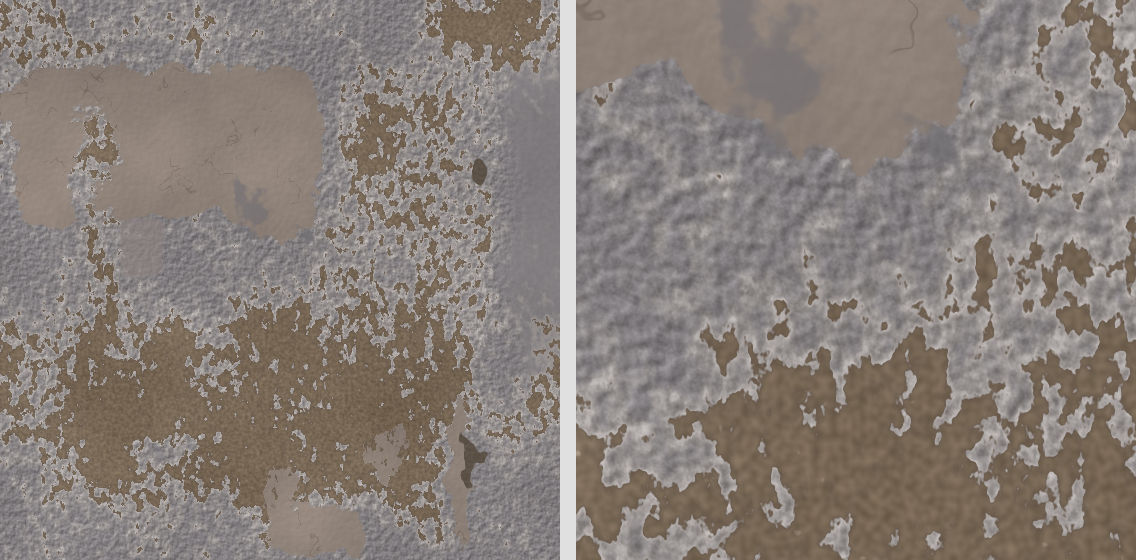
Left: the whole. Right: its middle third, enlarged.
Reproduce this texture procedurally as a WebGL 1 fragment shader.

```glsl
precision highp float;
// Weathered wall: grey and beige paint flaking off sandy brown plaster.
uniform vec2 u_resolution;

vec2 gradientAt(vec2 cell) {
  float h = fract(sin(dot(cell, vec2(127.1, 311.7))) * 43758.55);
  return vec2(cos(6.2832 * h), sin(6.2832 * h));
}

// Gradient noise, roughly -1 to 1
float noise(vec2 p) {
  vec2 i = floor(p), f = fract(p);
  vec2 u = f * f * f * (f * (f * 6.0 - 15.0) + 10.0);
  float a = dot(gradientAt(i), f);
  float b = dot(gradientAt(i + vec2(1, 0)), f - vec2(1, 0));
  float c = dot(gradientAt(i + vec2(0, 1)), f - vec2(0, 1));
  float d = dot(gradientAt(i + vec2(1, 1)), f - vec2(1, 1));
  return 1.4 * mix(mix(a, b, u.x), mix(c, d, u.x), u.y);
}

float fbm(vec2 p) {
  float sum = 0.0, amp = 0.5;
  for (int i = 0; i < 4; i++) {
    sum += amp * noise(p);
    p = mat2(1.6, 1.2, -1.2, 1.6) * p + 7.3;
    amp *= 0.55;
  }
  return sum;
}

// Soft elliptical spot
float blob(vec2 p, vec2 centre, vec2 radius) {
  vec2 d = (p - centre) / radius;
  return exp(-dot(d, d));
}

// Soft-edged rectangle
float box(vec2 p, vec2 lo, vec2 hi, float soft) {
  vec2 s = smoothstep(lo - soft, lo + soft, p) * (1.0 - smoothstep(hi - soft, hi + soft, p));
  return s.x * s.y;
}

// How far the paint has worn away; plaster shows above zero
float wearAt(vec2 p, vec2 q) {
  float w = -0.62;
  w += 0.82 * box(q, vec2(-0.1, 0.09), vec2(0.81, 0.44), 0.07);
  w += 0.28 * blob(q, vec2(0.52, 0.24), vec2(0.32, 0.14));
  w += 0.46 * box(q, vec2(0.58, 0.42), vec2(0.84, 0.86), 0.06);
  w += 0.42 * blob(q, vec2(0.72, 0.77), vec2(0.11, 0.06));
  w += 1.2 * blob(q, vec2(0.85, 0.96), vec2(0.09, 0.08));
  w += 0.9 * blob(q, vec2(0.03, 0.93), vec2(0.10, 0.06));
  w += 0.6 * blob(q, vec2(0.30, 0.93), vec2(0.16, 0.05));
  w += 0.42 * blob(q, vec2(0.15, 0.70), vec2(0.10, 0.17));
  w += 0.9 * blob(q, vec2(1.0, 0.36), vec2(0.05, 0.07));
  w += 0.4 * blob(q, vec2(0.87, 0.53), vec2(0.04, 0.14));
  w -= 0.8 * blob(q, vec2(0.0, 0.16), vec2(0.08, 0.12));
  w -= 0.65 * blob(q, vec2(0.38, 0.40), vec2(0.04, 0.10));
  w -= 0.75 * blob(q, vec2(0.30, 0.19), vec2(0.07, 0.035));
  w -= 0.4 * box(q, vec2(0.90, 0.42), vec2(1.1, 0.86), 0.03);
  w += 1.0 * fbm(p * vec2(8.0, 6.0) + 3.0);
  return w + 1.15 * fbm(p * vec2(58.0, 42.0));
}

void main() {
  vec2 p = gl_FragCoord.xy / u_resolution;
  vec2 ragged = vec2(fbm(p * 9.0), fbm(p * 9.0 + 40.0));
  vec2 q = p + 0.06 * ragged;
  float cloud = fbm(p * 5.0 + 11.0);
  float fine = fbm(p * 95.0);
  float relief = fbm(p * 95.0 + vec2(-0.25, 0.3)) - fine;

  // Intact beige coat with a few stray islands
  float coat = box(q, vec2(0.02, 0.58), vec2(0.56, 0.88), 0.05);
  coat -= 0.8 * blob(q, vec2(0.16, 0.70), vec2(0.07, 0.15));
  coat -= 0.7 * blob(q, vec2(0.34, 0.58), vec2(0.10, 0.06));
  coat += blob(q, vec2(0.69, 0.19), vec2(0.028, 0.06));
  coat += blob(q, vec2(0.50, 0.13), vec2(0.035, 0.03));
  coat += blob(q, vec2(0.57, 0.05), vec2(0.10, 0.05));
  coat += blob(q, vec2(0.83, 0.15), vec2(0.026, 0.14));
  coat = smoothstep(0.42, 0.48, coat + 0.12 * fine + 0.15 * cloud);

  float wear = wearAt(p, q) - 0.65 * coat;
  float bare = smoothstep(-0.05, 0.05, wear);
  float smoothPaint = max(coat, box(q, vec2(0.91, 0.34), vec2(1.1, 0.9), 0.03));

  // Grey paint, paler and rougher where it flakes
  float flaking = smoothstep(-0.75, -0.1, wear);
  vec3 paint = mix(vec3(0.505, 0.49, 0.50), vec3(0.59, 0.57, 0.56), flaking);
  paint += 0.05 * cloud + 0.03 * fine;
  vec3 beige = vec3(0.55, 0.50, 0.465) + vec3(0.09, 0.08, 0.07) * cloud + 0.012 * fine;
  paint = mix(paint, beige, coat);
  paint += relief * mix(0.20, 0.035, smoothPaint);

  // Hairline cracks in the smooth coat
  float crack = 1.0 - smoothstep(0.0, 0.018, abs(fbm(p * 10.0 + 23.0)));
  paint -= 0.07 * crack * coat * smoothstep(0.0, 0.2, noise(p * 14.0));

  // Filled patch and bluish scuffs
  float patchMask = smoothstep(0.4, 0.6, box(p + 0.015 * ragged, vec2(0.215, 0.505), vec2(0.295, 0.61), 0.02));
  paint = mix(paint, vec3(0.54, 0.505, 0.50) + 0.04 * relief, 0.8 * patchMask);
  float scuff = blob(q, vec2(0.45, 0.63), vec2(0.045, 0.06)) + blob(q, vec2(0.54, 0.575), vec2(0.03, 0.02));
  paint = mix(paint, vec3(0.44, 0.43, 0.45), 0.65 * smoothstep(0.5, 0.75, scuff + 0.6 * fbm(p * 28.0)));

  // Sandy plaster, shadowed beside the paint edge
  float grain = noise(p * 190.0) + 0.6 * noise(p * 110.0 + 5.0);
  vec3 plaster = vec3(0.475, 0.41, 0.335) + vec3(0.06, 0.055, 0.05) * grain + 0.07 * cloud;
  plaster += 0.12 * smoothstep(0.65, 0.9, noise(p * 130.0 + 31.0));
  plaster = mix(plaster, vec3(0.37, 0.315, 0.28), 0.65 * exp(-7.0 * max(wear, 0.0)));

  vec3 colour = mix(paint, plaster, bare * (1.0 - 0.9 * patchMask));
  // Pale lip along the flake edges
  colour += 0.07 * smoothstep(-0.25, -0.08, wear) * (1.0 - bare) * (1.0 - smoothPaint);

  // Deep chips through to the dark base
  float chip = blob(p + 0.015 * ragged, vec2(0.857, 0.69), vec2(0.014, 0.028));
  chip += blob(q, vec2(0.845, 0.18), vec2(0.012, 0.05));
  colour = mix(colour, vec3(0.36, 0.32, 0.28) + 0.03 * grain, smoothstep(0.4, 0.5, chip));
  gl_FragColor = vec4(colour, 1.0);
}
```
